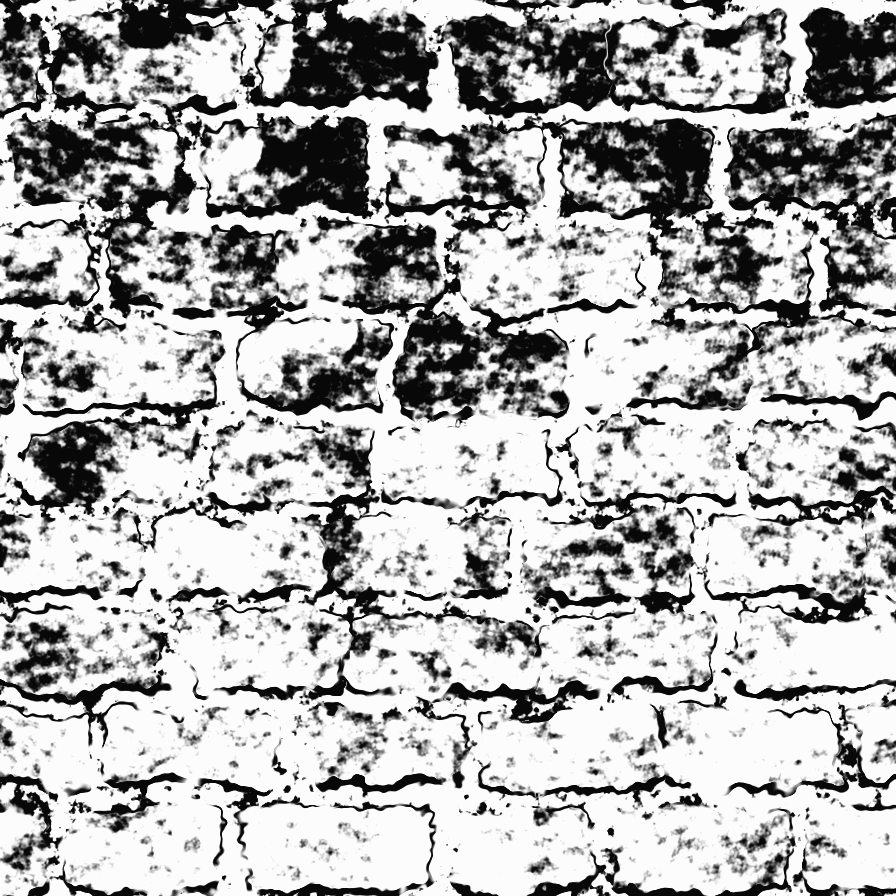
Write a Shadertoy shader that draws this texture.

```glsl
// Weathered brick wall, stamped in black ink on white: nine courses of about five bricks.

const vec3 INK = vec3(0.03);
const vec3 PAPER = vec3(0.99);
const float COURSE_HEIGHT = 0.1104;
const float COURSE_TOP = 0.0164;
const float BRICK_PITCH = 0.206;
const float BRICK_HALF_HEIGHT = 0.0465;

// Sideways shift of each course, in bricks, from the top down
const float COURSE_SHIFT[9] = float[9](0.33, 0.0, 0.5, 0.13, 0.1, 0.76, -0.05, 0.54, 0.32);

float hash(vec2 p) {
    return fract(sin(dot(p, vec2(127.1, 311.7))) * 43758.5453);
}

float valueNoise(vec2 p) {
    vec2 cell = floor(p), f = fract(p);
    f = f * f * (3.0 - 2.0 * f);
    float low = mix(hash(cell), hash(cell + vec2(1, 0)), f.x);
    float high = mix(hash(cell + vec2(0, 1)), hash(cell + vec2(1, 1)), f.x);
    return mix(low, high, f.y);
}

// Layered noise, scaled to 0..1
float fbm(vec2 p, int octaves) {
    float sum = 0.0, total = 0.0, amplitude = 1.0;
    for (int i = 0; i < octaves; i++) {
        sum += amplitude * valueNoise(p);
        total += amplitude;
        amplitude *= 0.6;
        p = mat2(1.6, 1.2, -1.2, 1.6) * p + 17.3;
    }
    return sum / total;
}

float roundedBox(vec2 p, vec2 halfSize, float radius) {
    vec2 q = abs(p) - halfSize + radius;
    return length(max(q, 0.0)) + min(max(q.x, q.y), 0.0) - radius;
}

// Position of a vertical joint, in bricks
float jointPosition(float index, float course) {
    return index + 0.16 * (hash(vec2(index, course + 3.0)) - 0.5);
}

// Half width of a joint; a few are nearly closed
float jointGap(float index, float course) {
    float h = hash(vec2(index + 31.0, course + 7.0));
    return mix(0.001, 0.008 + 0.005 * h, step(0.16, h));
}

// Uneven outlines: broad wobble plus fine chipping
vec2 roughen(vec2 p) {
    vec2 wobble = vec2(fbm(p * 14.0, 3), fbm(p * 14.0 + 50.0, 3)) - 0.5;
    vec2 chips = vec2(fbm(p * 75.0, 2), fbm(p * 75.0 + 90.0, 2)) - 0.5;
    return p + 0.04 * wobble + 0.014 * chips;
}

// Ink on the brick face: clouds, slanted scratches, grain and bare patches
float faceInk(vec2 p, vec2 id, float shade, float grain) {
    float cloud = fbm(p * 12.0 + id * 5.7, 4) - 0.5;
    float slant = 0.7 * (hash(id + 4.0) - 0.5);
    float scratch = fbm(vec2(p.x * 22.0, (p.y + slant * p.x) * 75.0), 3) - 0.5;
    float bare = smoothstep(0.62, 0.69, fbm(p * 11.0 + 70.0, 3));
    float tone = shade - 0.5 + 1.5 * cloud + 1.0 * scratch + 1.5 * (grain - 0.5);
    return smoothstep(-0.3, 0.3, tone - 0.5 * bare);
}

// Clustered specks in the mortar, denser beside the bricks
float mortarInk(vec2 p, float edgeDistance, float grain) {
    float cluster = fbm(p * 20.0 + 33.0, 3) - 0.5;
    float nearBrick = 1.0 - smoothstep(0.0, 0.009, edgeDistance);
    return smoothstep(0.14, 0.28, grain - 0.5 + 0.9 * cluster + 0.12 * nearBrick);
}

// Broken outline, heaviest in the shadow under the brick
float outlineInk(vec2 p, float edgeDistance, float under) {
    float presence = fbm(p * 32.0 + 12.0, 3) + 0.16 * under;
    float width = mix(0.0008, 0.0036, under) * (0.4 + 1.2 * fbm(p * 45.0, 2));
    float line = 1.0 - smoothstep(width, width + 0.002, abs(edgeDistance));
    return line * smoothstep(0.44, 0.56, presence);
}

void mainImage(out vec4 fragColor, in vec2 fragCoord) {
    vec2 uv = fragCoord / iResolution.xy;
    vec2 p = vec2(uv.x, 1.0 - uv.y);

    // Find the course, then the brick between its two joints
    vec2 wall = roughen(p);
    wall.y -= 0.009 * sin(7.0 * (wall.y - 0.15));
    float row = (wall.y - COURSE_TOP) / COURSE_HEIGHT;
    float course = floor(row);
    float along = wall.x / BRICK_PITCH - COURSE_SHIFT[(int(course) + 9) % 9];
    float nearest = floor(along + 0.5);
    float index = along < jointPosition(nearest, course) ? nearest - 1.0 : nearest;
    vec2 id = vec2(index, course);

    // Signed distance to the brick outline
    float left = jointPosition(index, course) * BRICK_PITCH + jointGap(index, course);
    float right = jointPosition(index + 1.0, course) * BRICK_PITCH - jointGap(index + 1.0, course);
    vec2 local = vec2(along * BRICK_PITCH - 0.5 * (left + right), (row - course - 0.5) * COURSE_HEIGHT);
    vec2 halfSize = vec2(0.5 * (right - left), BRICK_HALF_HEIGHT - 0.005 * hash(id + 9.0));
    float edge = roundedBox(local, halfSize, 0.014);

    // Bricks grow darker towards the top of the wall
    float shade = 0.08 + 0.68 * pow(uv.y, 1.6) + 0.3 * (hash(id + 20.0) - 0.5);
    float grain = fbm(p * 100.0, 3);
    float inside = 1.0 - smoothstep(-0.0015, 0.0015, edge);
    float under = smoothstep(-0.012, 0.0, local.y - halfSize.y);

    float ink = mix(mortarInk(p, edge, grain), faceInk(p, id, shade, grain), inside);
    ink = max(ink, outlineInk(p, edge, under));
    fragColor = vec4(mix(PAPER, INK, ink), 1.0);
}
```
